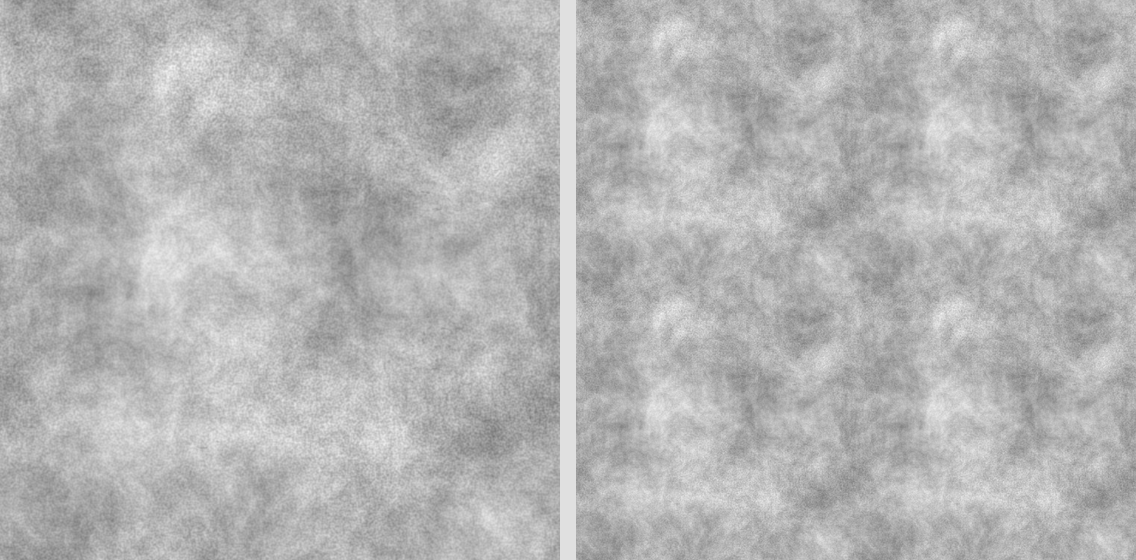
Left, the tile; right, the same tile 2 across and 2 down.
Give the GLSL for this texture, as a WebGL 1 fragment shader.

```glsl
precision highp float;

// Weathered grey plaster: cloudy mottling from warped fractal gradient noise,
// overlaid with fine grain, faint vertical streaks and sparse dark pits.
// Every noise layer wraps on a whole number of cells, so the square tiles.

uniform vec2 u_resolution;

// Unit gradient for a lattice cell, different for every seed.
vec2 gradient(vec2 cell, float seed) {
    vec3 p = fract(vec3(cell.xyx + seed * 17.31) * vec3(0.1031, 0.1030, 0.0973));
    p += dot(p, p.yzx + 33.33);
    float angle = 6.28318 * fract((p.x + p.y) * p.z);
    return vec2(cos(angle), sin(angle));
}

// Gradient noise with "cells" cells across the canvas, wrapping at its edges.
float noise(vec2 uv, vec2 cells, float seed) {
    vec2 p = uv * cells + seed * vec2(0.37, 0.61);
    vec2 i = floor(p);
    vec2 f = p - i;
    vec2 lo = mod(i, cells);
    vec2 hi = mod(i + 1.0, cells);
    vec2 w = f * f * f * (f * (f * 6.0 - 15.0) + 10.0);
    float a = dot(gradient(lo, seed), f);
    float b = dot(gradient(vec2(hi.x, lo.y), seed), f - vec2(1.0, 0.0));
    float c = dot(gradient(vec2(lo.x, hi.y), seed), f - vec2(0.0, 1.0));
    float d = dot(gradient(hi, seed), f - 1.0);
    return mix(mix(a, b, w.x), mix(c, d, w.x), w.y);
}

// Rough clouds: slowly fading octaves from broad stains to small mottles.
float clouds(vec2 uv) {
    float sum = 0.0;
    float amplitude = 0.15;
    float cells = 3.0;
    for (int octave = 0; octave < 6; octave++) {
        sum += amplitude * noise(uv, vec2(cells), float(octave) + 1.0);
        amplitude *= 0.82;
        cells *= 2.0;
    }
    return sum;
}

void main() {
    vec2 uv = gl_FragCoord.xy / u_resolution;

    // A gentle warp hides the lattice of the broad octaves.
    vec2 warp = vec2(noise(uv, vec2(5.0), 11.0), noise(uv, vec2(5.0), 12.0));
    float tone = 0.705 + clouds(uv + 0.04 * warp);

    // Fine grain, coarser in some areas than in others.
    float roughness = 1.0 + 0.8 * noise(uv, vec2(3.0), 13.0);
    float grain = noise(uv, vec2(181.0), 14.0) + noise(uv, vec2(233.0), 15.0);
    tone += 0.075 * roughness * grain;

    // Faint vertical brush streaks in patches.
    float streakArea = smoothstep(0.0, 0.35, noise(uv, vec2(4.0), 16.0));
    tone += 0.045 * streakArea * noise(uv, vec2(72.0, 9.0), 17.0);

    // Small dark pits gathered in loose groups.
    float pitArea = smoothstep(0.0, 0.4, noise(uv, vec2(5.0), 18.0));
    float pits = smoothstep(0.3, 0.6, noise(uv + 0.01 * warp, vec2(84.0, 96.0), 19.0));
    tone -= 0.09 * pitArea * pits;

    gl_FragColor = vec4(vec3(clamp(tone, 0.0, 1.0)), 1.0);
}
```
